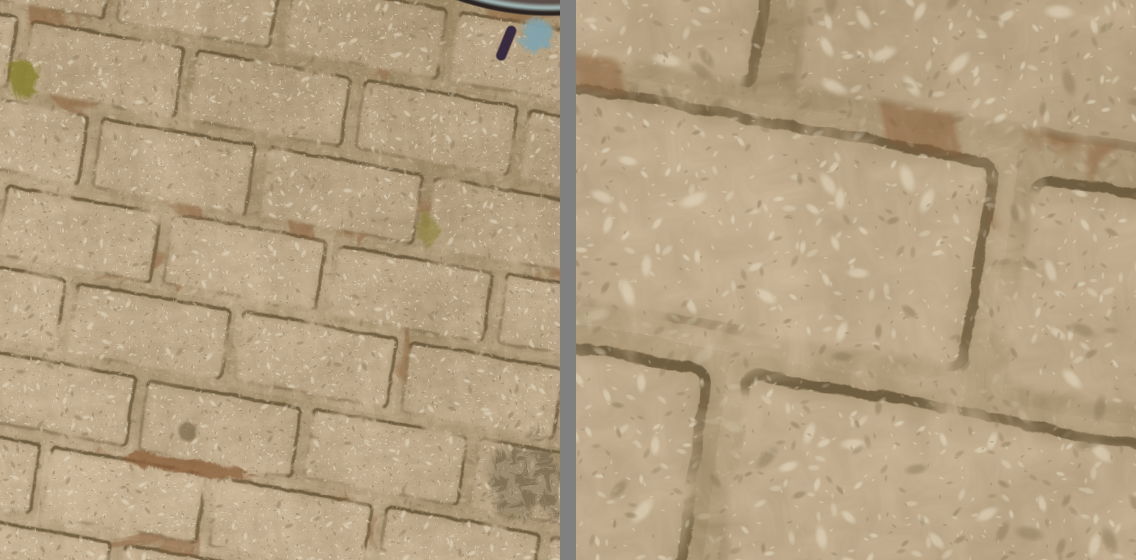
Left, the full canvas; right, a detail of the centre.
Give the GLSL for this texture, as a Shadertoy shader.

```glsl
// Worn sandy paving in tilted running bond, with broken dark seams and gritty faces.
// Rounded-box distances give the blocks, layered sines the wear, cellular noise the grit;
// moss, rust, mud and a metal rim in the upper right corner lie on top.
#define PITCH vec2(0.302, 0.149)   // block spacing along and across a course
#define ORIGIN vec2(0.215, 0.012)  // first upright joint, first course line
#define JOINT 0.025                // mortar width
#define SEAM 0.0030                // half width of the dark edge line
#define TILT 0.178                 // course angle in radians
#define SKEW 0.03                  // drift of the upright joints
#define GRIT 62.0                  // grit cells across the canvas

const vec3 SAND = vec3(0.775, 0.695, 0.572);
const vec3 CLAY = vec3(0.70, 0.62, 0.495);
const vec3 EARTH = vec3(0.61, 0.53, 0.395);
const vec3 CREVICE = vec3(0.40, 0.33, 0.215);
const vec3 CHIP = vec3(0.90, 0.86, 0.77);
const vec3 MOSS = vec3(0.52, 0.49, 0.17);
const vec3 RUST = vec3(0.54, 0.37, 0.23);

float hash(vec2 p) {
    vec3 h = fract(p.xyx * vec3(0.1031, 0.1030, 0.0973));
    h += dot(h, h.yzx + 33.33);
    return fract((h.x + h.y) * h.z);
}

// Layered, folded sines, roughly -1 to 1
float waves(vec2 p) {
    float sum = 0.0, amp = 0.5;
    for (int i = 0; i < 5; i++) {
        p = mat2(0.8, -0.6, 0.6, 0.8) * p * 1.75 + 1.3;
        p += 0.7 * sin(p.yx * 1.3);
        sum += amp * sin(p.x) * sin(p.y);
        amp *= 0.62;
    }
    return sum;
}

// Cellular flecks: x = pale chips, y = dark pits
vec2 grit(vec2 p) {
    vec2 cell = floor(p), marks = vec2(0.0);
    for (int j = -1; j <= 1; j++)
    for (int i = -1; i <= 1; i++) {
        vec2 id = cell + vec2(i, j);
        float kind = hash(id + 7.1), turn = 6.28 * hash(id + 41.7);
        vec2 d = p - id - vec2(hash(id + 13.3), hash(id + 29.9));
        d = mat2(cos(turn), -sin(turn), sin(turn), cos(turn)) * d;
        float size = 0.12 + 0.28 * pow(hash(id + 53.2), 3.0);
        float fleck = smoothstep(1.3, 0.4, length(d * vec2(0.7, 1.5)) / size);
        marks = max(marks, fleck * vec2(step(0.62, kind), step(kind, 0.22)));
    }
    return marks;
}

float roundBox(vec2 p, vec2 halfSize, float r) {
    vec2 d = abs(p) - halfSize + r;
    return length(max(d, 0.0)) + min(max(d.x, d.y), 0.0) - r;
}

// Ragged elliptical patch, rough = edge noise
float stain(vec2 offset, vec2 size, float rough) {
    return smoothstep(1.15, 0.65, length(offset / size) + rough);
}

void mainImage(out vec4 fragColor, in vec2 fragCoord) {
    vec2 q = fragCoord / iResolution.y;
    q.y = 1.0 - q.y;                               // measured from the top
    float aa = 1.2 / iResolution.y;
    float c = cos(TILT), s = sin(TILT);
    mat2 turn = mat2(c, -s, s, c);

    // Courses, each second one shifted by half a block
    vec2 p = turn * q;
    p.x -= SKEW * (p.y - 0.5);
    p += 0.0022 * vec2(waves(q * 17.0), waves(q * 17.0 + 9.0));
    vec2 g = (p - ORIGIN) / PITCH;
    float course = floor(g.y);
    g.x += 0.5 * mod(course + 1.0, 2.0);
    vec2 id = vec2(floor(g.x), course);
    vec2 f = (fract(g) - 0.5) * PITCH;
    f += 0.004 * (vec2(hash(id + 3.0), hash(id + 8.0)) - 0.5);
    float d = roundBox(f, 0.5 * (PITCH - JOINT), 0.008);

    // Faces and mortar
    float blotch = waves(q * 9.0), fine = waves(q * 60.0);
    float tone = 0.52 + 0.75 * (q.y - 0.5) - 0.3 * (q.x - 0.5)
               + 0.5 * blotch + 0.4 * fine + 0.35 * (hash(id + 5.0) - 0.5);
    vec3 face = mix(CLAY, SAND, clamp(tone, -0.6, 1.3));
    vec3 mortar = mix(EARTH, SAND, clamp(0.15 + 0.65 * tone, 0.0, 1.0));
    float gap = smoothstep(-0.003 - aa, 0.003 + aa, d);
    vec3 col = mix(face, mortar, gap);

    // Broken seams, deepest on upper and right-hand edges
    float side = max(smoothstep(0.045, 0.058, -f.y), 0.8 * smoothstep(0.125, 0.135, f.x));
    float wear = smoothstep(-0.4, 0.35, waves(q * 11.0 + 4.0) + 0.5 * side - 0.2);
    float seam = 1.0 - smoothstep(SEAM - aa, SEAM + aa, abs(d + 0.0015 * fine));
    float shade = exp(-abs(d) / 0.007);
    col = mix(col, EARTH, 0.55 * shade * wear);
    col = mix(col, CREVICE, seam * wear * mix(0.32, 0.85, side));

    // Grit and rusty soil caught in the joints
    vec2 marks = max(grit(q * GRIT), 0.7 * grit(q * GRIT * 2.1 + 17.0));
    col = mix(col, CHIP, 0.55 * marks.x * (1.0 - 0.6 * gap));
    col = mix(col, EARTH * 0.9, 0.5 * marks.y);
    col = mix(col, RUST, 0.5 * gap * smoothstep(0.4, 0.65, waves(q * 6.0 + 2.0)));

    // Moss, rust seam, small spot and mud patch
    float rough = 0.6 * waves(q * 28.0);
    float moss = max(stain(q - vec2(0.038, 0.14), vec2(0.027, 0.05), rough),
                     0.6 * stain(q - vec2(0.765, 0.41), vec2(0.018, 0.035), rough));
    col = mix(col, MOSS, 0.8 * moss);
    col = mix(col, RUST, 0.75 * stain(turn * (q - vec2(0.33, 0.833)), vec2(0.14, 0.014), rough));
    col = mix(col, CREVICE, 0.55 * stain(q - vec2(0.336, 0.771), vec2(0.018), 0.4 * rough));
    float mud = stain(q - vec2(0.945, 0.855), vec2(0.075), rough);
    col = mix(col, EARTH * 0.8, mud * (0.4 + 0.5 * smoothstep(-0.2, 0.3, fine)));

    // Corner: blue scrap, dark sliver and curved metal rim
    col = mix(col, vec3(0.50, 0.64, 0.69), 0.9 * stain(q - vec2(0.955, 0.06), vec2(0.037, 0.027), rough));
    vec2 axis = vec2(-0.018, 0.044), rel = q - vec2(0.913, 0.055);
    float sliver = length(rel - axis * clamp(dot(rel, axis) / dot(axis, axis), 0.0, 1.0));
    col = mix(col, vec3(0.22, 0.17, 0.25), smoothstep(0.011, 0.007, sliver));
    float rim = length(q - vec2(0.983, -0.486)) - 0.514;
    vec3 metal = mix(vec3(0.17, 0.14, 0.13), vec3(0.62, 0.70, 0.69), smoothstep(0.005, 0.014, -rim));
    metal = mix(metal, vec3(0.36, 0.31, 0.29), smoothstep(0.014, 0.024, -rim));
    col = mix(col, metal, smoothstep(aa, -aa, rim));

    fragColor = vec4(col, 1.0);
}
```
